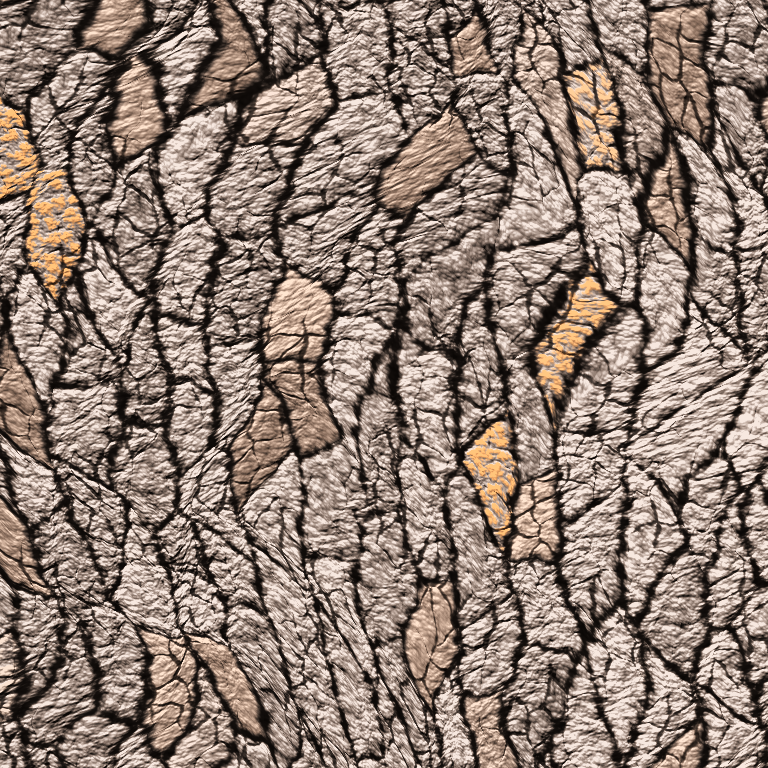
Reproduce this texture procedurally as a Shadertoy shader.

```glsl
vec2 hash2(vec2 c) {
    return fract(sin(vec2(dot(c, vec2(127.1, 311.7)), dot(c, vec2(269.5, 183.3)))) * 43758.55);
}

// Plate centre, staggered between neighbouring columns
vec2 site(vec2 c) {
    return c + 0.5 + 0.7 * (hash2(c) - 0.5) + vec2(0.0, 0.5 * mod(c.x, 2.0) - 0.25);
}

// Cellular plates: x = distance to the border in canvas units, yz = plate id
vec3 plates(vec2 p, vec2 scale) {
    vec2 stretch = vec2(1.5, 1.0);
    vec2 q = p * scale, base = floor(q), nearCell = base, nearest = vec2(9.0);
    for (int k = 0; k < 9; k++) {
        vec2 c = base + vec2(k % 3, k / 3) - 1.0;
        vec2 d = (site(c) - q) * stretch;
        if (dot(d, d) < dot(nearest, nearest)) {
            nearest = d;
            nearCell = c;
        }
    }
    float border = 9.0;
    for (int k = 0; k < 9; k++) {
        if (k == 4) continue;
        vec2 d = (site(nearCell + vec2(k % 3, k / 3) - 1.0) - q) * stretch;
        vec2 n = normalize(d - nearest);
        float edge = dot(0.5 * (d + nearest), n) / length(n * stretch * scale);
        border = min(border, edge * (1.0 + 0.8 * n.y * n.y));
    }
    return vec3(border, hash2(nearCell + 7.3));
}

// Distance to the nearest scattered point
float pits(vec2 q) {
    vec2 base = floor(q);
    float nearest = 9.0;
    for (int k = 0; k < 9; k++) {
        vec2 c = base + vec2(k % 3, k / 3) - 1.0;
        vec2 d = c + hash2(c) - q;
        nearest = min(nearest, dot(d, d));
    }
    return sqrt(nearest);
}

// Leaning columns with ragged edges
vec2 warp(vec2 p) {
    p.x += 0.2 * smoothstep(0.75, 0.2, p.x) * min(p.y - 0.5, 0.0);
    float f = 6.0;
    for (int i = 0; i < 6; i++) {
        p += 0.2 / f * sin(f * (p.yx + 0.6 * p * vec2(1.0, -1.0)) + f * 1.7);
        f *= 2.1;
    }
    return p;
}

// x = height, y = fissure openness, z = seam openness, w = grain
vec4 bark(vec2 p, out vec2 id) {
    p = warp(p);
    float grain = 0.5 - 0.5 * pits(p * vec2(45.0, 70.0))
                      - 0.3 * pits(p * vec2(95.0, 140.0) + 5.0)
                      - 0.2 * pits(p * vec2(190.0, 260.0) + 9.0);
    vec3 plate = plates(p, vec2(13.0, 8.5));
    vec3 block = plates(p + 3.7, vec2(26.0, 29.0));
    id = plate.yz;
    grain *= mix(1.0, 0.6, smoothstep(0.8, 0.9, id.x));

    float width = 0.004 + 0.003 * sin(9.0 * p.x + 4.0 * sin(5.0 * p.y)) * sin(11.0 * p.y + 3.0 * p.x);
    float fissure = smoothstep(width * 0.4, width + 0.008, plate.x + 0.018 * grain);
    float gate = 0.0025 * sin(31.0 * p.x + 2.0 * sin(23.0 * p.y)) + 0.002 * block.y;
    float seam = smoothstep(0.0, 0.0042, block.x + 0.008 * grain + gate);
    float height = 0.5 * smoothstep(0.0, 0.025, plate.x) + 0.14 * seam + grain;
    return vec4(height, fissure, seam, grain);
}

void mainImage(out vec4 fragColor, in vec2 fragCoord) {
    vec2 uv = fragCoord / iResolution.y;
    vec2 id, unusedId;
    vec4 surface = bark(uv, id);
    float relief = surface.x - bark(uv + vec2(-0.0007, 0.0022), unusedId).x;

    // Light from above, weathered plates, dark seams and fissures
    float tone = 0.64 + 1.6 * relief + 0.9 * surface.w + 0.2 * (id.y - 0.5);
    tone += 0.07 * (uv.x - 0.4);
    tone *= mix(0.3, 1.0, surface.z);
    tone = mix(0.07 + 0.12 * surface.w, tone, surface.y);
    tone = clamp(tone, 0.04, 0.97);

    // Grey-brown tint, strongest in the middle tones
    float tint = min(1.0, 0.1 + 1.7 * tone) * (1.0 - 0.25 * smoothstep(0.75, 0.95, tone));
    vec3 color = tone - vec3(0.0, 0.08, 0.125) * tint;

    // Peeled plates and rare ochre stains
    float peeled = smoothstep(0.8, 0.9, id.x) * surface.y;
    color *= mix(vec3(1.0), vec3(1.05, 0.99, 0.93), peeled);
    float stain = smoothstep(0.96, 0.98, id.y) * smoothstep(0.0, 0.15, surface.w) * surface.y;
    color *= mix(vec3(1.0), vec3(1.1, 0.85, 0.55), stain);

    fragColor = vec4(clamp(color, 0.0, 1.0), 1.0);
}
```
